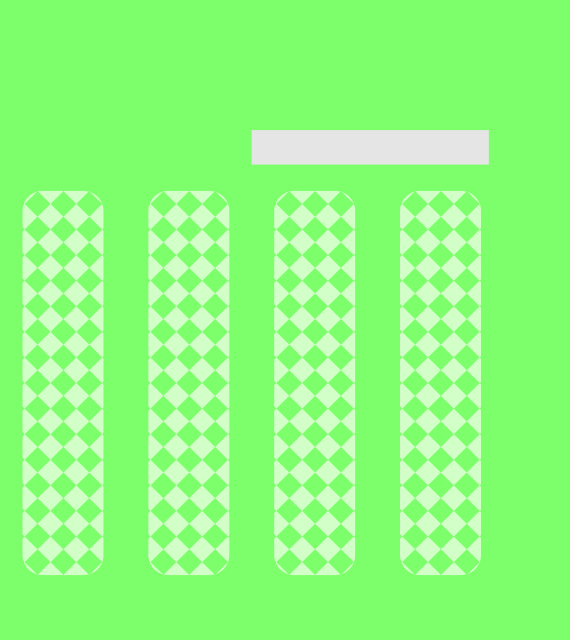
Write a WebGL 1 fragment shader that draws this pattern.

```glsl
precision highp float;

uniform vec2 u_resolution;

const vec2 GRID = vec2(684.0, 768.0);
const vec3 GREEN = vec3(0.49, 0.995, 0.42);
const vec3 PALE = vec3(0.82, 1.0, 0.78);
const vec3 GRAY = vec3(0.898);

// Signed distance to a box with rounded corners
float roundedBox(vec2 p, vec2 halfSize, float radius) {
  vec2 d = abs(p) - halfSize + radius;
  return length(max(d, 0.0)) + min(max(d.x, d.y), 0.0) - radius;
}

// Signed distance to a lattice of touching diamonds, one centred on the origin
float diamonds(vec2 p, vec2 cell) {
  vec2 q = abs(fract(p / cell + 0.5) - 0.5);
  return (q.x + q.y - 0.5) * cell.y * 0.7071;
}

float coverage(float dist, float pixel) {
  return clamp(0.5 - dist / pixel, 0.0, 1.0);
}

void main() {
  vec2 p = gl_FragCoord.xy / u_resolution * GRID;
  float pixel = GRID.y / u_resolution.y;
  vec3 color = GREEN;

  // Four evenly spaced columns
  float spacing = 151.0;
  vec2 firstCenter = vec2(75.6, 308.4);
  float column = clamp(floor((p.x - firstCenter.x) / spacing + 0.5), 0.0, 3.0);
  vec2 local = p - firstCenter - vec2(column * spacing, 0.0);
  float panel = coverage(roundedBox(local, vec2(48.6, 230.5), 24.0), pixel);

  // Pale gaps between green diamonds
  float gaps = 1.0 - coverage(diamonds(local - vec2(0.5, 0.0), vec2(31.0, 30.7)), pixel);
  color = mix(color, PALE, panel * gaps);

  // Gray bar above the columns
  float bar = coverage(roundedBox(p - vec2(444.3, 591.2), vec2(142.3, 20.7), 0.0), pixel);
  color = mix(color, GRAY, bar);

  gl_FragColor = vec4(color, 1.0);
}
```
